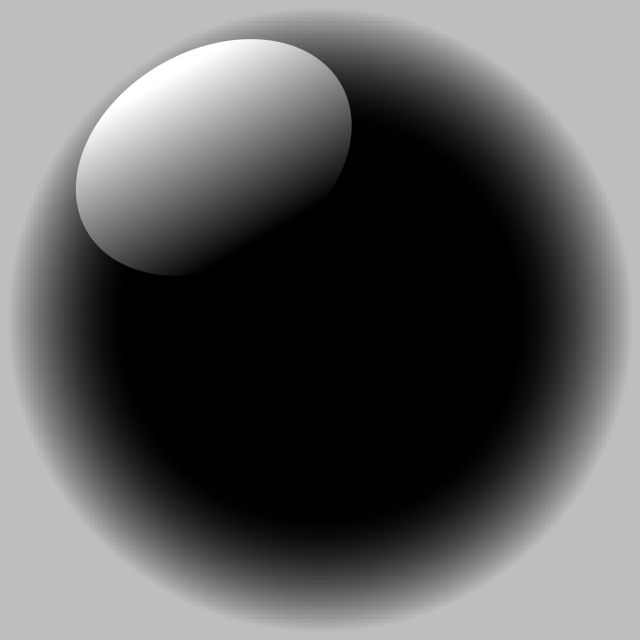
Give the GLSL for this background, as a Shadertoy shader.

```glsl
// A glossy black ball with a soft rim on a plain grey ground.
// The rim is a radial falloff sampled on a faint cell grid; the highlight
// is a tilted ellipse filled with a linear white-to-black gradient.

const vec3  GROUND_COLOR = vec3(0.745, 0.745, 0.738);
const vec3  BALL_COLOR   = vec3(0.0);
const vec3  GLOSS_LIGHT  = vec3(1.0);
const vec3  GLOSS_DARK   = vec3(0.0);

const vec2  BALL_CENTER  = vec2(0.501, 0.500);
const float CORE_RADIUS  = 0.306;   // solid black inside this radius
const float RIM_RADIUS   = 0.489;   // fully ground outside this radius
const float RIM_POWER    = 1.65;    // curve of the rim falloff

const float CELL_COUNT   = 150.0;   // cells of the rim mesh across the canvas
const float CELL_AMOUNT  = 0.5;     // strength of the rim mesh

const vec2  GLOSS_CENTER = vec2(0.334, 0.754);
const vec2  GLOSS_AXES   = vec2(0.2294, 0.1673);
const float GLOSS_TILT   = 0.525;   // radians, counterclockwise
const float GLOSS_START  = 0.143;   // height where the gradient is white
const float GLOSS_END    = -0.147;  // height where it has turned black

// Share of the ground that shows through the ball at a point.
float rimFade(vec2 p) {
    float r = length(p - BALL_CENTER);
    float t = clamp((r - CORE_RADIUS) / (RIM_RADIUS - CORE_RADIUS), 0.0, 1.0);
    return pow(t, RIM_POWER);
}

// Coordinates along the long and short axes of the highlight.
vec2 toGlossSpace(vec2 p) {
    float c = cos(GLOSS_TILT), s = sin(GLOSS_TILT);
    vec2 d = p - GLOSS_CENTER;
    return vec2(c * d.x + s * d.y, c * d.y - s * d.x);
}

// Approximate signed distance to an axis-aligned ellipse.
float ellipseDistance(vec2 p, vec2 axes) {
    float k = length(p / axes);
    float slope = length(p / (axes * axes));
    return k * (k - 1.0) / max(slope, 1e-4);
}

void mainImage(out vec4 fragColor, in vec2 fragCoord) {
    float size = min(iResolution.x, iResolution.y);
    vec2 p = (fragCoord - 0.5 * iResolution.xy) / size + 0.5;
    float pixel = 1.0 / size;

    // Ball with a softly stepped rim
    vec2 cell = (floor(p * CELL_COUNT) + 0.5) / CELL_COUNT;
    float fade = mix(rimFade(p), rimFade(cell), CELL_AMOUNT);
    vec3 color = mix(BALL_COLOR, GROUND_COLOR, fade);

    // Highlight
    vec2 g = toGlossSpace(p);
    float light = clamp((g.y - GLOSS_END) / (GLOSS_START - GLOSS_END), 0.0, 1.0);
    vec3 gloss = mix(GLOSS_DARK, GLOSS_LIGHT, light);
    float cover = 1.0 - smoothstep(-0.75 * pixel, 0.75 * pixel, ellipseDistance(g, GLOSS_AXES));
    color = mix(color, gloss, cover);

    fragColor = vec4(color, 1.0);
}
```
